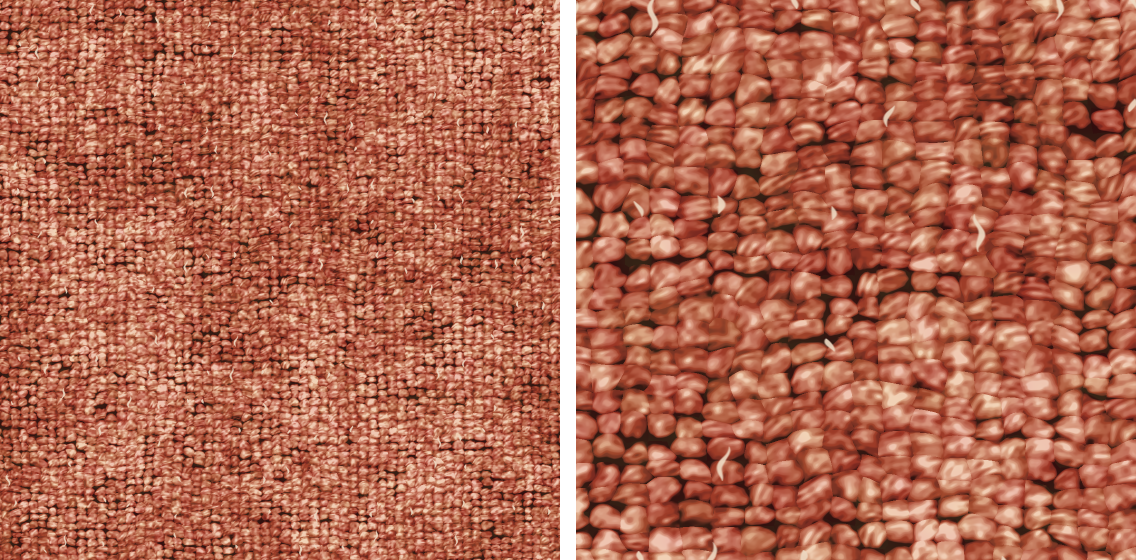
Left, the full canvas; right, a detail of the centre.
Give the GLSL for this texture, as a Shadertoy shader.

```glsl
// Terracotta loop-pile carpet: ribbed rows of twisted yarn loops with cream flecks.

const vec2  LOOP_GRID    = vec2(58.0, 76.0);  // loops across and up the canvas
const vec2  LOOP_RADIUS  = vec2(0.64, 0.60);  // in loop cells
const float LOOP_JITTER  = 0.34;
const float LOOP_TILT    = 1.1;
const vec2  FLECK_GRID   = vec2(20.0, 16.0);
const float FLECK_SHARE  = 0.5;
const float FLECK_WIDTH  = 0.0021;
const float GLINT_SCALE  = 230.0;
const float CONTRAST     = 1.12;
const int   SAMPLES      = 2;                 // per axis

const vec3 GAP    = vec3(0.20, 0.10, 0.07);
const vec3 UMBER  = vec3(0.49, 0.20, 0.14);
const vec3 RUST   = vec3(0.62, 0.25, 0.16);
const vec3 CLAY   = vec3(0.71, 0.37, 0.27);
const vec3 SALMON = vec3(0.77, 0.47, 0.37);
const vec3 PEACH  = vec3(0.85, 0.61, 0.50);
const vec3 SHINE  = vec3(0.94, 0.79, 0.70);
const vec3 CREAM  = vec3(0.93, 0.85, 0.76);

float hash(vec2 p) {
    return fract(sin(dot(p, vec2(127.1, 311.7))) * 43758.5453);
}

vec2 hash2(vec2 p) {
    return vec2(hash(p), hash(p + 57.3));
}

float noise(vec2 p) {
    vec2 i = floor(p), f = fract(p);
    f = f * f * (3.0 - 2.0 * f);
    return mix(mix(hash(i), hash(i + vec2(1, 0)), f.x),
               mix(hash(i + vec2(0, 1)), hash(i + vec2(1, 1)), f.x), f.y);
}

// Noise centred on zero
float ripple(vec2 p) {
    return noise(p) - 0.5;
}

// Yarn colour for a tone in standard deviations from the mean
vec3 yarnRamp(float t) {
    vec3 c = mix(GAP, UMBER, smoothstep(-2.7, -1.5, t));
    c = mix(c, RUST,   smoothstep(-1.4, -0.75, t));
    c = mix(c, CLAY,   smoothstep(-0.65, -0.05, t));
    c = mix(c, SALMON, smoothstep(-0.05, 0.55, t));
    c = mix(c, PEACH,  smoothstep(0.55, 1.15, t));
    return mix(c, SHINE, smoothstep(1.2, 1.95, t));
}

// Topmost loop: xy = position inside it, z = height; its cell goes to id
vec3 topLoop(vec2 g, out vec2 id) {
    vec3 best = vec3(0.0, 0.0, -9.0);
    vec2 cell = floor(g);
    id = cell;
    for (int y = -1; y <= 1; y++)
    for (int x = -1; x <= 1; x++) {
        vec2 c = cell + vec2(x, y);
        vec2 jitter = (hash2(c) - 0.5) * LOOP_JITTER * vec2(0.7, 1.3);
        vec2 q = g - c - 0.5 - jitter;
        float a = (hash(c + 19.7) - 0.4) * LOOP_TILT;
        q = mat2(cos(a), -sin(a), sin(a), cos(a)) * q / LOOP_RADIUS;
        q.y += 0.25 * q.x * q.x;
        float h = 1.0 - dot(q, q) + 0.25 * (hash(c + 5.1) - 0.5);
        if (h > best.z) { best = vec3(q, h); id = c; }
    }
    return best;
}

// Coverage of short, wavy, upright cream threads
float flecks(vec2 p) {
    vec2 id = floor(p * FLECK_GRID);
    vec2 centre = (id + 0.25 + 0.5 * hash2(id + 3.3)) / FLECK_GRID;
    vec2 d = p - centre;
    float size = hash(id + 8.8);
    float halfLength = mix(0.004, 0.013, size * size);
    d.x += 0.0018 * sin(d.y * 330.0 + size * 40.0) + (hash(id + 2.2) - 0.5) * 0.5 * d.y;
    float taper = 1.0 - pow(abs(d.y) / halfLength, 2.0);
    float width = FLECK_WIDTH * max(taper, 0.0) * mix(0.6, 1.2, noise(p * 160.0));
    float edge = 0.0008;
    return step(hash(id + 6.6), FLECK_SHARE) * smoothstep(edge, -edge, abs(d.x) - width)
         * step(0.0, taper);
}

vec3 carpet(vec2 p) {
    // Ribs wander slightly
    vec2 warp = vec2(ripple(p * 14.0), ripple(p * 14.0 + 31.0)) * 0.010
              + vec2(ripple(p * 60.0 + 9.0), ripple(p * 60.0 + 71.0)) * 0.006;
    vec2 id;
    vec3 pile = topLoop((p + warp) * LOOP_GRID, id);
    vec2 q = pile.xy;

    // Rounded loops lit from above, over dark pits
    float tone = 1.75 * (pile.z - 0.50) + 0.40 * q.y;
    float pit = smoothstep(0.50, 0.78, noise(p * 34.0 + 4.0));
    tone -= 1.9 * pit * smoothstep(0.45, 0.0, pile.z);

    // Twisted fibres, glints and loop-to-loop variation
    vec2 strand = vec2(q.x * 1.3 + q.y * 0.8, q.y * 3.0 - q.x * 1.6);
    tone += 1.9 * ripple(strand + id * 7.0);
    tone += 1.7 * ripple(p * GLINT_SCALE);
    tone += 0.8 * (hash(id + 41.0) - 0.5);
    tone += 0.7 * ripple(p * 7.0) + 0.7 * ripple(p * 24.0 + 13.0);
    tone += 0.35 * (hash(vec2(id.x, 90.0)) - 0.5);
    vec3 colour = yarnRamp(tone * CONTRAST + 0.06);

    // Crimson and golden dye shifts
    float dye = hash(id + 77.0) - 0.5 + ripple(p * 110.0 + 50.0);
    colour += dye * vec3(0.01, 0.055, 0.02);
    return mix(colour, CREAM, 0.92 * flecks(p));
}

void mainImage(out vec4 fragColor, in vec2 fragCoord) {
    float scale = min(iResolution.x, iResolution.y);
    vec3 sum = vec3(0.0);
    for (int y = 0; y < SAMPLES; y++)
    for (int x = 0; x < SAMPLES; x++) {
        vec2 offset = (vec2(x, y) + 0.5) / float(SAMPLES) - 0.5;
        sum += carpet((fragCoord + offset) / scale);
    }
    fragColor = vec4(clamp(sum / float(SAMPLES * SAMPLES), 0.0, 1.0), 1.0);
}
```
